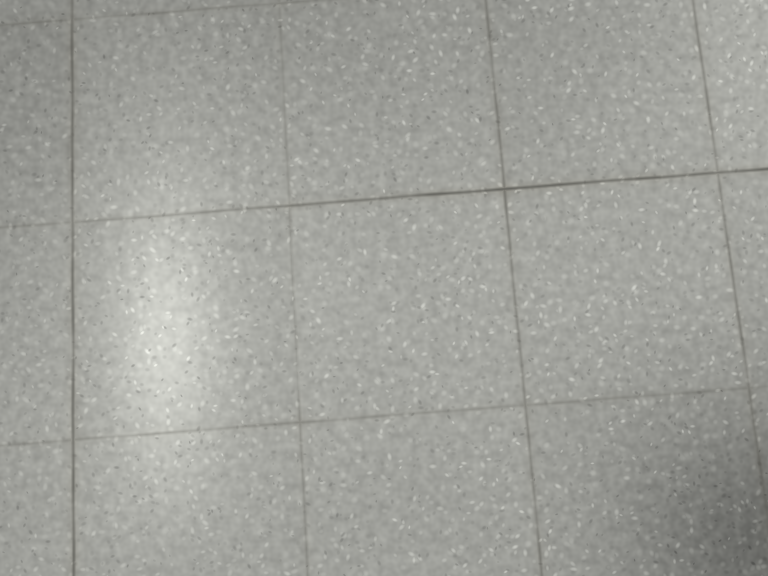
A Shadertoy shader for this texture:

```glsl
// Worn terrazzo floor tiles seen slightly askew under soft light.
// A perspective grid gives the seams; hashed blobs and gradient noise give
// the stone chips; broad gaussians give the window glare and corner shadow.

#define STONE       0.607
#define TINT        vec3(1.0, 1.006, 0.972)
#define SEAM_COLOR  vec3(0.37, 0.37, 0.35)
#define SEAM_WIDTH  0.0022
#define CHIP_SCALE  68.0
#define SPECK_SCALE 88.0
#define CHIP_GAIN   0.125
#define SPECK_GAIN  0.13
#define MOTTLE      0.055
#define GLARE       0.13
#define SHADOW      0.18
#define TILE_VARY   0.018

vec3 hash3(vec2 p) {
    vec3 q = fract(vec3(p.xyx) * vec3(0.1031, 0.1030, 0.0973));
    q += dot(q, q.yxz + 33.33);
    return fract((q.xxy + q.yzz) * q.zyx);
}

float corner(vec2 cell, vec2 offset) {
    float a = 6.2832 * hash3(cell + 71.0).x;
    return dot(vec2(cos(a), sin(a)), offset);
}

float gradientNoise(vec2 p) {
    vec2 i = floor(p), f = fract(p);
    vec2 w = f * f * f * (f * (f * 6.0 - 15.0) + 10.0);
    vec2 e = vec2(0.0, 1.0);
    return mix(mix(corner(i, f), corner(i + e.yx, f - e.yx), w.x),
               mix(corner(i + e, f - e), corner(i + 1.0, f - 1.0), w.x), w.y);
}

// Soft, randomly turned oval flecks; density is the share of filled cells.
float flecks(vec2 p, float density, float seed) {
    vec2 base = floor(p);
    float cover = 0.0;
    for (int j = -1; j <= 1; j++)
    for (int i = -1; i <= 1; i++) {
        vec2 cell = base + vec2(i, j);
        vec3 place = hash3(cell + seed);
        vec3 form = hash3(cell + seed + 137.0);
        vec2 d = p - cell - place.xy;
        float a = 6.2832 * form.x, c = cos(a), s = sin(a);
        d = mat2(c, -s, s, c) * d * vec2(1.0, 1.0 + 0.8 * form.y);
        float radius = mix(0.3, 0.62, form.z);
        float strength = step(place.z, density) * mix(0.35, 1.0, form.y * form.y);
        cover = max(cover, strength * smoothstep(radius, radius * 0.15, length(d)));
    }
    return cover;
}

float gaussian(vec2 p, vec2 center, vec2 spread) {
    vec2 d = (p - center) / spread;
    return exp(-dot(d, d));
}

float seamLine(float dist, float width) {
    float soft = 0.0018 + 0.7 / iResolution.y;
    return 1.0 - smoothstep(width - soft, width + soft, dist);
}

void mainImage(out vec4 fragColor, in vec2 fragCoord) {
    // p.x runs right, p.y runs down from the top edge; the height is 1.
    vec2 p = fragCoord / iResolution.y;
    p.y = 1.0 - p.y;

    // Perspective grid: tiles grow towards the bottom, rows climb to the right.
    float wobble = 0.0014 * gradientNoise(p * 9.0);
    float pitch = 0.3594 + 0.047 * p.y;
    float drop = p.y + 0.077 * p.x - 0.0434 + wobble;
    vec2 grid = vec2((p.x - 0.125 - 0.003 * p.y + wobble) / pitch,
                     drop / (0.340 + 0.0344 * drop));
    vec2 line = round(grid);
    vec2 dist = abs(grid - line) * vec2(pitch, 0.37);

    // Broad light: sheen on the left, dim top, shadow at lower right.
    float glare = gaussian(p, vec2(0.285, 0.59), vec2(0.085, 0.24));
    float light = STONE + GLARE * glare
        + 0.085 * gaussian(p, vec2(0.29, 0.61), vec2(0.24, 0.38))
        + 0.035 * gaussian(p, vec2(0.85, 0.48), vec2(0.45, 0.35))
        + 0.07 * gaussian(p, vec2(1.36, 0.05), vec2(0.25, 0.35))
        - 0.045 * gaussian(p, vec2(0.45, 0.0), vec2(0.7, 0.24))
        - 0.04 * gaussian(p, vec2(0.0, 0.1), vec2(0.16, 0.5))
        - SHADOW * gaussian(p, vec2(1.33, 0.95), vec2(0.24, 0.25));
    light += TILE_VARY * (hash3(floor(grid) + 19.0).x - 0.5);
    light += 0.012 * gradientNoise(p * 5.0);

    // Stone grain: pale chips, small dark specks and fine mottling.
    float chipGain = CHIP_GAIN * mix(0.75, 1.1, smoothstep(0.1, 0.9, p.x));
    light += chipGain * flecks(p * CHIP_SCALE, 0.38, 11.0) * (1.0 + 0.5 * glare);
    light -= SPECK_GAIN * flecks(p * SPECK_SCALE, 0.22, 53.0) * (0.7 + 0.5 * glare);
    light += MOTTLE * (gradientNoise(p * 55.0) + 0.7 * gradientNoise(p * 105.0 + 7.0));
    vec3 color = light * TINT;

    // Seams: each joint has its own depth, broken up by dirt and wear.
    float wear = 0.8 + 0.6 * gradientNoise(p * 13.0 + 3.0);
    float upright = line.x == 0.0 ? 0.72 : 0.28 + 0.2 * step(1.5, line.x);
    upright += line.x == 1.0 ? 0.14 * smoothstep(0.6, 0.85, p.y) - 0.06 : 0.0;
    float level = line.y == 1.0 ? mix(0.3, 0.85, smoothstep(0.2, 0.8, p.x)) : 0.3;
    float seam = max(upright * seamLine(dist.x, SEAM_WIDTH),
                     level * seamLine(dist.y, SEAM_WIDTH));
    float grime = upright * exp(-dist.x * 130.0) + level * exp(-dist.y * 130.0);
    color -= 0.055 * grime * wear * vec3(0.75, 0.95, 1.2);
    color = mix(color, SEAM_COLOR, clamp(seam * wear, 0.0, 1.0));

    fragColor = vec4(clamp(color, 0.0, 1.0), 1.0);
}
```
